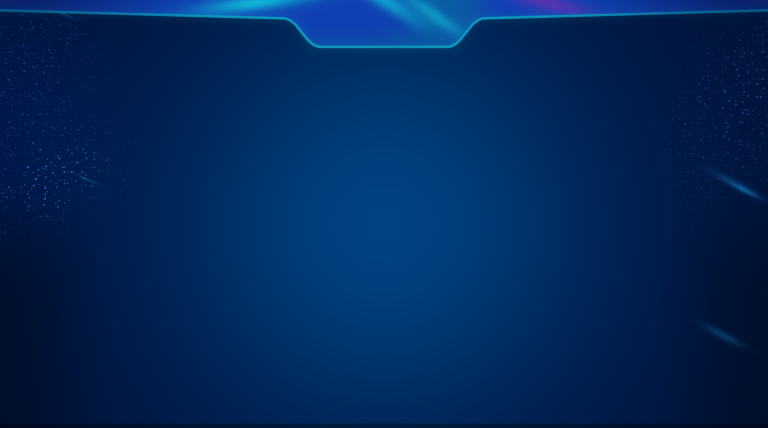
Reproduce this background procedurally as a WebGL 1 fragment shader.

```glsl
precision highp float;
// Deep blue radial backdrop under a notched, glowing header with side dust and light streaks.
uniform vec2 u_resolution;

#define CENTRE_BLUE vec3(0.0, 0.258, 0.51)
#define EDGE_NAVY vec3(0.0, 0.07, 0.225)
#define HEADER_BLUE vec3(0.06, 0.25, 0.70)
#define CYAN vec3(0.06, 0.72, 0.84)
#define VIOLET vec3(0.36, 0.20, 0.70)
#define RIM_TEAL vec3(0.05, 0.60, 0.74)
#define GLOW_CENTRE vec2(0.0, 0.292)
#define GLOW_SPREAD 0.087
#define NOTCH_DEPTH 0.061
#define NOTCH_HALF 0.092
#define DUST_LAYERS 3

float hash(vec2 p) {
  return fract(sin(dot(p, vec2(127.1, 311.7))) * 43758.545);
}

float smoothMin(float a, float b, float k) {
  float h = max(k - abs(a - b), 0.0) / k;
  return min(a, b) - h * h * k * 0.25;
}

// Depth of the header's lower rim at a horizontal distance from the middle
float rimDepth(float x) {
  float wing = 0.0135 + (0.5 - x) * 0.028;
  float ramp = NOTCH_DEPTH + (NOTCH_HALF - x) * 1.25;
  float joined = -smoothMin(-wing, -ramp, 0.012);
  return smoothMin(NOTCH_DEPTH, joined, 0.012);
}

// Soft elliptical spot, turned by an angle
float beam(vec2 p, vec2 centre, float angle, vec2 size) {
  vec2 d = p - centre;
  float c = cos(angle), s = sin(angle);
  d = vec2(c * d.x + s * d.y, c * d.y - s * d.x) / size;
  return exp(-dot(d, d));
}

// Scattered round specks, one per grid cell
float dust(vec2 p, float cells, float px) {
  vec2 cell = floor(p * cells);
  float seed = hash(cell + cells);
  vec2 spot = vec2(hash(cell + 3.7), hash(cell + 9.2)) * 0.7 + 0.15;
  float dist = length(p * cells - cell - spot) / cells;
  float radius = mix(0.0005, 0.0015, seed * seed);
  float lit = step(0.55, hash(cell + 17.3)) * (0.3 + 0.7 * seed);
  return lit * (1.0 - smoothstep(radius - px * 0.5, radius + px * 0.5, dist));
}

vec3 backdrop(vec2 p, float bottom, float px) {
  vec2 d = p - GLOW_CENTRE;
  vec3 col = mix(EDGE_NAVY, CENTRE_BLUE, exp(-dot(d, d) / GLOW_SPREAD));

  // Bluish haze in the upper corners, shade in the lower ones
  col += vec3(0.0, 0.015, 0.05) * beam(p, vec2(-0.47, 0.17), 0.0, vec2(0.12, 0.14));
  col *= 1.0 - 0.25 * smoothstep(0.34, 0.5, abs(p.x)) * smoothstep(0.2, 0.4, p.y);

  // Dust clouds on both sides
  float cloud = beam(p, vec2(-0.44, 0.235), -0.4, vec2(0.075, 0.045))
    + 0.5 * beam(p, vec2(-0.46, 0.09), 0.0, vec2(0.07, 0.10))
    + 0.6 * beam(p, vec2(0.47, 0.13), 0.5, vec2(0.065, 0.12));
  float specks = 0.0;
  for (int i = 0; i < DUST_LAYERS; i++) {
    specks += dust(p + float(i) * 0.37, 65.0 + 55.0 * float(i), px);
  }
  col += vec3(0.16, 0.30, 0.42) * specks * cloud;

  // Slanted light streaks
  float streaks = 0.75 * beam(p, vec2(0.458, 0.240), 0.48, vec2(0.035, 0.005))
    + beam(p, vec2(0.470, 0.248), 0.48, vec2(0.017, 0.003))
    + 0.8 * beam(p, vec2(0.442, 0.437), 0.48, vec2(0.027, 0.005))
    + 0.9 * beam(p, vec2(-0.386, 0.234), 0.42, vec2(0.014, 0.0013))
    + 0.7 * beam(p, vec2(-0.422, 0.016), 0.42, vec2(0.018, 0.002));
  col += vec3(0.03, 0.18, 0.22) * streaks;

  // Dark strip along the bottom
  return col * mix(1.0, 0.7, smoothstep(bottom - 0.007, bottom - 0.004, p.y));
}

vec3 header(vec2 p) {
  vec3 col = mix(HEADER_BLUE, vec3(0.03, 0.13, 0.42), smoothstep(0.22, 0.5, abs(p.x)));
  col = mix(col, vec3(0.04, 0.36, 0.64), smoothstep(-0.02, 0.06, p.x) * smoothstep(0.16, 0.09, p.x));
  col = mix(col, CYAN, 0.95 * beam(p, vec2(-0.165, 0.003), -0.13, vec2(0.075, 0.011)));
  col = mix(col, CYAN, 0.75 * beam(p, vec2(0.000, 0.000), 0.55, vec2(0.050, 0.011)));
  col = mix(col, CYAN, 0.60 * beam(p, vec2(0.065, 0.020), 0.62, vec2(0.055, 0.009)));
  col = mix(col, HEADER_BLUE, 0.8 * beam(p, vec2(0.01, 0.03), 0.5, vec2(0.035, 0.008)));
  col = mix(col, VIOLET, 0.9 * beam(p, vec2(0.215, 0.004), 0.25, vec2(0.055, 0.012)));
  return mix(col, vec3(0.05, 0.30, 0.62), 0.55 * smoothstep(0.03, NOTCH_DEPTH, p.y));
}

void main() {
  // Units of canvas width: x from the middle, y down from the top
  float px = 1.0 / u_resolution.x;
  float bottom = u_resolution.y * px;
  vec2 p = vec2(gl_FragCoord.x * px - 0.5, bottom - gl_FragCoord.y * px);

  // Signed distance to the rim, positive inside the header
  float x = abs(p.x);
  float slope = (rimDepth(x + 0.001) - rimDepth(x - 0.001)) / 0.002;
  float dist = (rimDepth(x) - p.y) / sqrt(1.0 + slope * slope);

  vec3 col = mix(backdrop(p, bottom, px), header(p), smoothstep(-px, px, dist));

  // Rim line with a soft halo
  float fade = mix(1.0, 0.5, smoothstep(0.15, 0.5, x));
  float line = 1.0 - smoothstep(0.0008, 0.0012 + px, abs(dist));
  col = mix(col, RIM_TEAL, fade * (0.75 * line + 0.25 * exp(-abs(dist) / 0.004)));

  gl_FragColor = vec4(col, 1.0);
}
```
